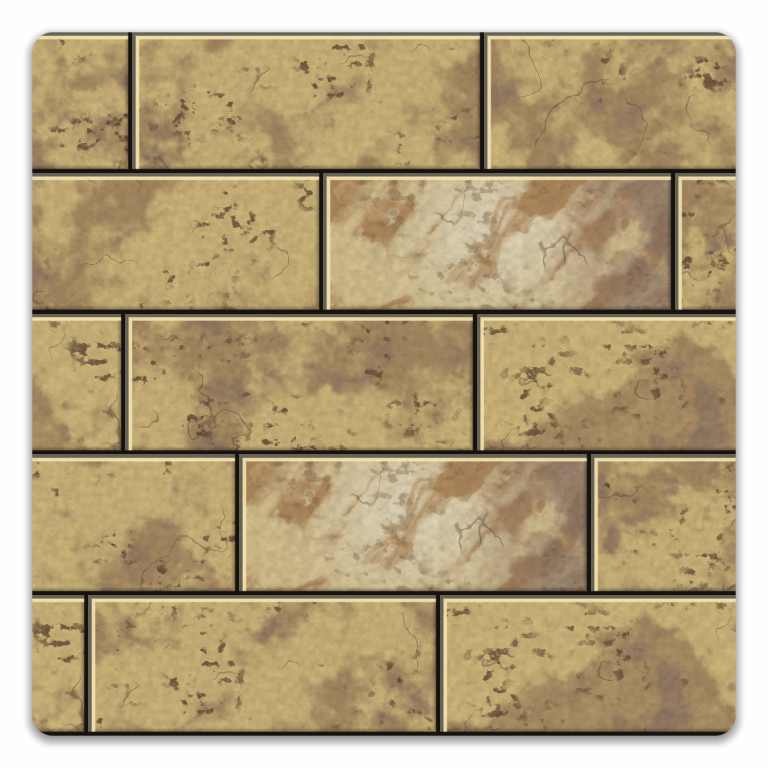
This texture is drawn by a Shadertoy shader. Its source:

```glsl
// A rounded panel of weathered sandstone bricks: five staggered courses, two
// brick lengths across, each brick bevelled by a pale top-left and a dark
// bottom-right edge. Layered noise paints clouds, pits, cracks and pale veins.

const float PANEL_HALF = 0.458;      // half the panel side, canvas units
const float CORNER = 0.027;
const float ROWS = 5.0;
const float BRICKS_ACROSS = 2.0;
const float SHIFT[5] = float[5](0.284, 0.827, 0.264, 0.588, 0.159); // per course, in bricks
const float DARK_WIDTH = 0.0052;
const float JOINT_WIDTH = 0.0046;
const float LIGHT_WIDTH = 0.0092;    // outer limit of the light bevel
const float EDGE_SOFT = 0.0012;

const vec3 PAPER = vec3(0.995);
const vec3 GOLD  = vec3(0.765, 0.675, 0.455);
const vec3 BROWN = vec3(0.595, 0.485, 0.350);
const vec3 RUST  = vec3(0.650, 0.510, 0.350);
const vec3 PLUM  = vec3(0.510, 0.425, 0.375);
const vec3 UMBER = vec3(0.330, 0.245, 0.180);
const vec3 CHALK = vec3(0.825, 0.780, 0.670);
const vec3 CREAM = vec3(0.960, 0.895, 0.690);
const vec3 JOINT = vec3(0.400, 0.385, 0.335);
const vec3 SHADE = vec3(0.085, 0.075, 0.060);

float hash(vec2 p) {
    return fract(sin(dot(p, vec2(127.1, 311.7))) * 43758.545);
}

float noise(vec2 p) {
    vec2 i = floor(p), f = fract(p);
    f = f * f * (3.0 - 2.0 * f);
    return mix(mix(hash(i), hash(i + vec2(1, 0)), f.x),
               mix(hash(i + vec2(0, 1)), hash(i + vec2(1, 1)), f.x), f.y);
}

float fbm(vec2 p) {
    float sum = 0.0, amp = 0.5;
    for (int i = 0; i < 5; i++) {
        sum += amp * noise(p);
        p = mat2(1.6, 1.2, -1.2, 1.6) * p + 7.3;
        amp *= 0.5;
    }
    return sum / 0.97;
}

float roundedBox(vec2 p, float halfSide, float radius) {
    vec2 d = abs(p) - halfSide + radius;
    return length(max(d, 0.0)) + min(max(d.x, d.y), 0.0) - radius;
}

// Stone face; uv spans the brick, id is (brick, course from the top)
vec3 stone(vec2 uv, vec2 id) {
    bool veined = mod(id.y, 2.0) == 1.0 && id.x == 0.0;
    bool layered = id.y > 1.0 && mod(id.y, 2.0) == 0.0 && id.x != 0.0;
    float seed = veined ? 3.0 : layered ? 8.0 : 12.0 + 40.0 * hash(id + 2.7);
    vec2 q = uv * vec2(ROWS / BRICKS_ACROSS, 1.0);
    vec2 s = q + seed * vec2(3.7, 2.3);

    // Brown clouds on gold; layered bricks gather them into a mound
    float cloud = fbm(s * 2.4 + 0.8 * fbm(s * 3.0 + 5.0));
    float detail = fbm(s * 9.0 + 31.0);
    float stain = smoothstep(0.40, 0.68, cloud + 0.35 * (detail - 0.5));
    if (layered) {
        float bump = (uv.x - 0.55) / 0.2;
        float mound = 0.24 + 0.62 * exp(-bump * bump);
        stain = smoothstep(-0.08, 0.14, mound - uv.y + 1.1 * (cloud - 0.5) + 0.5 * (detail - 0.5));
        stain *= 0.6 + 0.6 * detail;
    }
    vec3 col = mix(GOLD, BROWN, 0.85 * stain);
    col = mix(col, PLUM, 0.6 * smoothstep(0.52, 0.72, fbm(s * 4.0 + 60.0)) * stain);

    // Slanted rust streaks with a chalky heart
    if (veined) {
        vec2 along = mat2(0.8, -0.6, 0.6, 0.8) * s;
        float streak = fbm(along * vec2(1.8, 5.0) + 2.2 * fbm(s * 2.5));
        col = mix(mix(GOLD, CHALK, 0.25), RUST, smoothstep(0.36, 0.62, streak));
        vec2 heart = (uv - vec2(0.5, 0.58)) / vec2(0.29, 0.55);
        col = mix(col, CHALK, exp(-dot(heart, heart)) * smoothstep(0.62, 0.42, streak));
        col = mix(col, PLUM, 0.75 * smoothstep(0.62, 0.95, uv.x) * smoothstep(0.4, 0.6, cloud));
    }

    // Clustered pits, faint cracks and fine grain
    float cluster = smoothstep(0.46, 0.68, fbm(s * 3.2 + 90.0)) * (veined ? 0.4 : 1.0);
    float pits = smoothstep(0.54, 0.70, fbm(s * vec2(15.0, 18.0) + 17.0));
    col = mix(col, UMBER, 0.75 * pits * cluster);
    float crackLine = 1.0 - smoothstep(0.0, 0.012, abs(fbm(s * 1.7 + 44.0) - 0.5));
    col = mix(col, UMBER, 0.4 * crackLine * smoothstep(0.52, 0.68, noise(s * 3.0 + 21.0)));
    return col * (0.91 + 0.18 * fbm(s * 26.0));
}

void mainImage(out vec4 fragColor, in vec2 fragCoord) {
    float side = min(iResolution.x, iResolution.y);
    vec2 p = (fragCoord - 0.5 * iResolution.xy) / side;
    float soft = max(EDGE_SOFT, 0.75 / side);

    // Brick layout, courses counted from the top
    vec2 size = 2.0 * PANEL_HALF / vec2(BRICKS_ACROSS, ROWS);
    vec2 grid = vec2(p.x + PANEL_HALF, PANEL_HALF - p.y) / size;
    float row = clamp(floor(grid.y), 0.0, ROWS - 1.0);
    grid.x -= SHIFT[int(row)];
    vec2 id = vec2(floor(grid.x), row);
    vec2 uv = vec2(grid.x - id.x, 1.0 - (grid.y - row));

    // Bevel: light edge, mortar joint, then dark edge
    vec3 col = stone(uv, id);
    vec2 lit = vec2(uv.x, 1.0 - uv.y) * size;
    vec2 dim = vec2(1.0 - uv.x, uv.y) * size;
    float litEdge = min(lit.x, lit.y), dimEdge = min(dim.x, dim.y);
    col *= 1.0 - 0.3 * smoothstep(0.012, 0.004, dimEdge);
    col = mix(col, CREAM, 0.9 * smoothstep(soft, -soft, litEdge - LIGHT_WIDTH));
    col = mix(col, JOINT, smoothstep(soft, -soft, litEdge - JOINT_WIDTH));
    col = mix(col, SHADE, smoothstep(soft, -soft, dimEdge - DARK_WIDTH));

    // Rounded panel over its soft drop shadow
    float fall = roundedBox(p + vec2(0.0, 0.005), PANEL_HALF, CORNER);
    vec3 ground = PAPER * (1.0 - 0.42 * smoothstep(0.014, -0.008, fall));
    float panel = roundedBox(p, PANEL_HALF, CORNER);
    fragColor = vec4(mix(ground, col, smoothstep(soft, -soft, panel)), 1.0);
}
```
